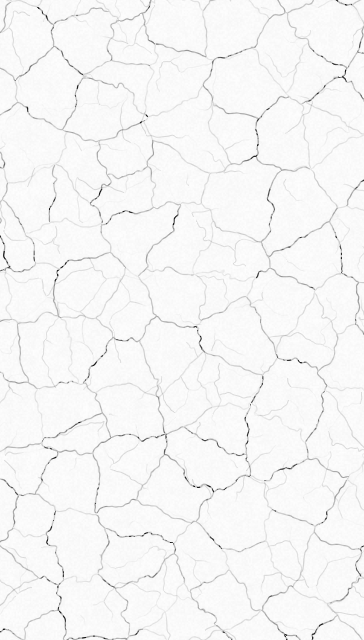
This texture is drawn by a Shadertoy shader. Its source:

```glsl
#define PAPER 0.981
#define GRAIN 0.024
#define MAIN_CELLS 12.3
#define FINE_CELLS 18.5
#define MAIN_WIDTH 0.00095
#define FINE_WIDTH 0.0008
#define MAIN_DEPTH 0.27
#define FINE_DEPTH 0.13
#define BEAD_DEPTH 0.62
#define WARP 0.024

vec2 hash2(vec2 p) {
    vec3 q = fract(vec3(p.xyx) * vec3(0.1031, 0.1030, 0.0973));
    q += dot(q, q.yzx + 33.33);
    return fract((q.xx + q.yz) * q.zy);
}

float noise(vec2 p) {
    vec2 i = floor(p), f = fract(p);
    f = f * f * (3.0 - 2.0 * f);
    return mix(mix(hash2(i).x, hash2(i + vec2(1, 0)).x, f.x),
               mix(hash2(i + vec2(0, 1)).x, hash2(i + vec2(1, 1)).x, f.x), f.y);
}

vec2 noise2(vec2 p) {
    return vec2(noise(p), noise(p + vec2(57.3, 91.7))) - 0.5;
}

// Bends straight cell borders into ragged ones
vec2 ragged(vec2 p) {
    return p + WARP * (noise2(p * 20.0) + 0.45 * noise2(p * 52.0)
                       + 0.24 * noise2(p * 125.0));
}

// x: distance to the nearest cell border, y: random value of that border,
// zw: direction across the border
vec4 cellBorder(vec2 p) {
    vec2 cell = floor(p), f = fract(p);
    vec2 nearest = vec2(0), nearestId = vec2(0);
    float best = 9.0;
    for (int j = -1; j <= 1; j++)
    for (int i = -1; i <= 1; i++) {
        vec2 g = vec2(i, j);
        vec2 r = g + 0.03 + 0.94 * hash2(cell + g) - f;
        if (dot(r, r) < best) {
            best = dot(r, r);
            nearest = r;
            nearestId = g;
        }
    }
    vec4 border = vec4(9.0, 0.0, 1.0, 0.0);
    for (int j = -2; j <= 2; j++)
    for (int i = -2; i <= 2; i++) {
        vec2 g = nearestId + vec2(i, j);
        vec2 r = g + 0.03 + 0.94 * hash2(cell + g) - f;
        vec2 gap = r - nearest;
        if (dot(gap, gap) > 1e-4) {
            vec2 across = normalize(gap);
            float d = dot(0.5 * (nearest + r), across);
            if (d < border.x)
                border = vec4(d, hash2(2.0 * cell + nearestId + g + 300.0).x, across);
        }
    }
    return border;
}

// Undoes the local stretch of the warp so that lines keep an even width
float evenDistance(vec4 border, float cells, mat2 slope) {
    return border.x / cells / max(length(border.zw * slope), 0.3);
}

float stroke(float d, float halfWidth, float px) {
    return clamp((halfWidth - d) / px + 0.5, 0.0, 1.0) * min(1.0, 2.0 * halfWidth / px);
}

void mainImage(out vec4 fragColor, in vec2 fragCoord) {
    float px = 1.0 / iResolution.y;
    vec2 p = fragCoord * px;
    vec2 s = p + 3.0, q = ragged(s), e = vec2(0.0005, 0.0);
    mat2 slope = mat2(ragged(s + e) - q, ragged(s + e.yx) - q) / e.x;

    // Main cracks, each border with its own depth
    vec4 border = cellBorder(q * MAIN_CELLS);
    float d = evenDistance(border, MAIN_CELLS, slope);
    float depth = mix(0.3, 1.0, smoothstep(0.05, 0.8, border.y));
    float patchy = 0.35 + 0.7 * noise(p * 45.0 + 11.0) + 0.6 * noise(p * 230.0);
    float crack = stroke(d, MAIN_WIDTH, px) * MAIN_DEPTH * depth * patchy;

    // Dark broken beads along the deeper cracks
    float lean = 0.12 * (0.4 - p.x) - 0.1 * p.y;
    float beads = smoothstep(0.42, 0.75, noise(p * 300.0))
                * smoothstep(0.36, 0.66, noise(p * 26.0 + 40.0) + lean)
                * smoothstep(0.25, 0.7, border.y);
    crack += stroke(d, MAIN_WIDTH, px) * BEAD_DEPTH * beads;

    // Faint hairlines that split the plates and fade out
    vec4 hair = cellBorder(q * FINE_CELLS + 70.0);
    float fade = smoothstep(0.3, 0.85, hair.y) * smoothstep(0.2, 0.65, noise(p * 20.0 + 5.0));
    float hairDistance = evenDistance(hair, FINE_CELLS, slope);
    crack += stroke(hairDistance, FINE_WIDTH, px) * FINE_DEPTH * fade;

    // Soft edge shade and paper grain
    float shade = 0.02 * depth * exp(-d * 450.0);
    float grain = GRAIN * (noise(p * 420.0) - 0.5) + 0.008 * (noise(p * 60.0) - 0.5);
    float tone = (PAPER + grain - shade) * (1.0 - min(crack, 0.9));

    fragColor = vec4(vec3(clamp(tone, 0.0, 1.0)), 1.0);
}
```
